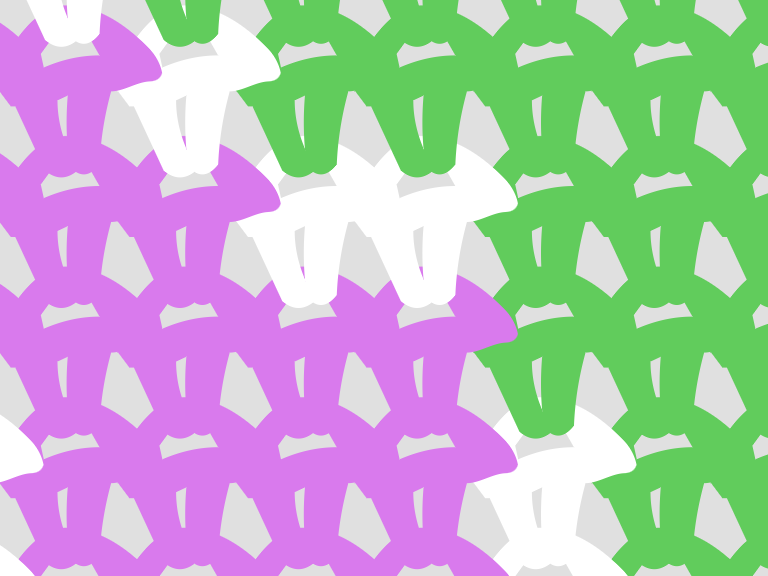
This pattern is drawn by a WebGL 1 fragment shader. Its source:

```glsl
precision highp float;
// Flat overlapping knit stitches: a violet field and a green field split by a ragged white diagonal.

uniform vec2 u_resolution;

const float VIEW_HEIGHT = 576.0;             // stitch units across the canvas height
const vec2 PITCH = vec2(118.6, 130.6);       // spacing of columns and rows
const vec2 FIRST_FOOT = vec2(70.8, 529.2);   // foot of the stitch in column 0, row 0
const vec2 REACH = vec2(74.0, 2.0);          // extent left of and below the foot
const float ARM_TIP = 92.0;
const float TIP_ROUNDING = 14.0;
const vec3 GROUND = vec3(0.878);
const vec3 WHITE = vec3(1.0);
const vec3 VIOLET = vec3(0.85, 0.48, 0.93);
const vec3 GREEN = vec3(0.38, 0.80, 0.36);

float sq(float v) { return v * v; }

float smoothMax(float a, float b, float k) {
  float h = max(k - abs(a - b), 0.0) / k;
  return max(a, b) + 0.25 * h * h * k;
}

// Arched shoulders, ending in a rounded tip on the right
float arms(vec2 p) {
  float curve = p.x < -5.0 ? 0.014 : 0.0062;
  float top = (p.y - 172.0 + curve * sq(p.x + 5.0)) * 0.85;
  float bottom = 86.0 + 10.0 * smoothstep(40.0, 80.0, p.x) - p.y;
  float left = -72.0 + 0.36 * (p.y - 86.0) - p.x;
  float d = smoothMax(max(top, bottom), p.x - ARM_TIP, TIP_ROUNDING);
  return max(d, left);
}

// Two tapering legs with lobed feet, and a small knob at the upper left
float legs(vec2 p) {
  float left = (-55.5 - 0.464 * (p.y - 71.0) - p.x) * 0.9;
  float right = p.x - 28.5 - 0.0016 * p.y * p.y;
  float feet = min(0.026 * sq(p.x + 9.5), 3.0 + 0.04 * sq(p.x - 13.0)) - p.y;
  float d = max(max(left, right), max(feet, p.y - 92.0));
  float knobSide = (-60.0 - 0.75 * (p.y - 71.0) - p.x) * 0.8;
  float knob = max(max(knobSide, p.x + 30.0), max(71.0 - p.y, p.y - 90.0));
  return min(d, knob);
}

// Narrow slit between the legs
float slit(vec2 p) {
  float left = -13.3 + 0.0044 * sq(77.0 - p.y) - p.x;
  float right = p.x + 4.2 - 0.0016 * sq(p.y - 55.0);
  float top = p.y - 82.0 - 0.47 * (p.x + 2.7);
  return max(max(left, right), top);
}

// Opening in the shoulders, partly hidden by the feet above
float opening(vec2 p) {
  float bottom = 122.0 - 0.0039 * sq(p.x - 28.7) - p.y;
  float rise = p.y - 123.5;
  float left = -30.0 + max(-0.22 * rise, 0.73 * rise) - p.x;
  float right = (p.x - 28.7 + 0.57 * (p.y - 122.0)) * 0.87;
  return max(max(left, right), max(bottom, p.y - 145.0));
}

float stitch(vec2 p) {
  float body = min(arms(p), legs(p));
  return max(body, -min(slit(p), opening(p)));
}

// Yarn colour by column and row, rows counted downward
vec3 yarn(vec2 cell) {
  float whiteStart = min(cell.y + step(2.5, cell.y), 4.0);
  float greenStart = floor(1.35 + 1.7 * cell.y - 0.17 * sq(cell.y));
  if (cell.x < -0.5 && cell.y > 3.5) return WHITE;
  if (cell.x > greenStart - 0.5) return GREEN;
  return cell.x > whiteStart - 0.5 ? WHITE : VIOLET;
}

void main() {
  float pixel = VIEW_HEIGHT / u_resolution.y;
  vec2 p = gl_FragCoord.xy * pixel;
  vec2 cell = vec2(floor((p.x - FIRST_FOOT.x + REACH.x) / PITCH.x),
                   ceil((FIRST_FOOT.y - REACH.y - p.y) / PITCH.y));
  vec3 color = GROUND;

  // Lower rows lie beneath upper ones, right stitches beneath left ones
  for (int row = 1; row >= 0; row--) {
    for (int column = 0; column < 2; column++) {
      vec2 id = cell + vec2(-float(column), float(row));
      vec2 foot = FIRST_FOOT + id * PITCH * vec2(1.0, -1.0);
      float coverage = clamp(0.5 - stitch(p - foot) / pixel, 0.0, 1.0);
      color = mix(color, yarn(id), coverage);
    }
  }
  gl_FragColor = vec4(color, 1.0);
}
```
